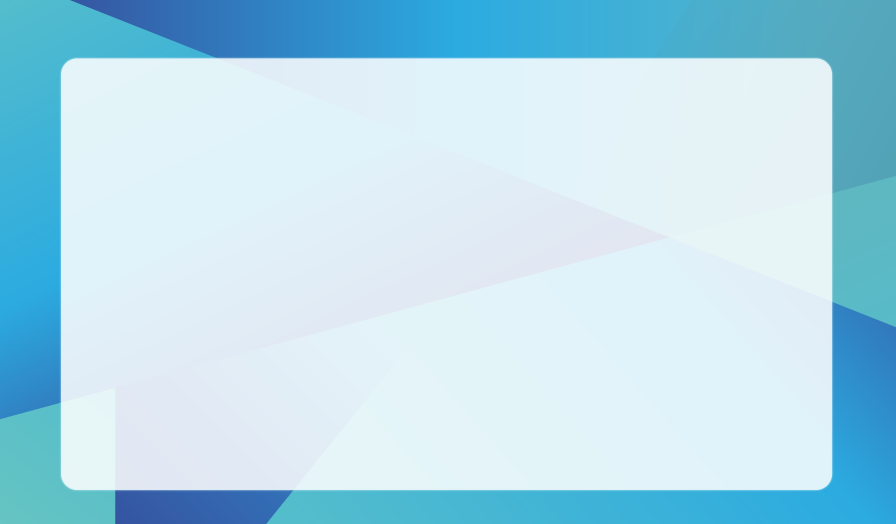
This background is drawn by a Shadertoy shader. Its source:

```glsl
// Backdrop of crossing blue and teal facets under a pale rounded panel.
// Two long lines split the canvas into wedges; each wedge holds an axial
// gradient, and a translucent white box is laid over the middle.

#define CANVAS vec2(1.7067, 1.0)
#define PANEL_CENTER vec2(0.8506, 0.4767)
#define PANEL_HALF vec2(0.7345, 0.4120)
#define PANEL_RADIUS 0.031
#define PANEL_OPACITY 0.855
#define RIM_OPACITY 0.25
#define POST_X 0.2195

const vec3 TEAL = vec3(0.33, 0.74, 0.80);
const vec3 CYAN = vec3(0.17, 0.67, 0.88);
const vec3 NAVY = vec3(0.21, 0.33, 0.63);
const vec3 MINT = vec3(0.40, 0.77, 0.76);
const vec3 SLATE = vec3(0.32, 0.62, 0.70);

// Signed distance to the line a-b, positive on its left
float side(vec2 p, vec2 a, vec2 b) {
    vec2 d = normalize(b - a);
    return d.x * (p.y - a.y) - d.y * (p.x - a.x);
}

// Smooth edge, one pixel wide
float cover(float d) {
    return clamp(0.5 + d * iResolution.y, 0.0, 1.0);
}

// Position along the axis from a to b, 0 to 1
float along(vec2 p, vec2 a, vec2 b) {
    vec2 d = b - a;
    return clamp(dot(p - a, d) / dot(d, d), 0.0, 1.0);
}

// Three colour gradient with the middle colour at position mid
vec3 ramp(float t, float mid, vec3 first, vec3 middle, vec3 last) {
    return t < mid ? mix(first, middle, t / mid)
                   : mix(middle, last, (t - mid) / (1.0 - mid));
}

float roundBox(vec2 p, vec2 halfSize, float r) {
    vec2 q = abs(p) - halfSize + r;
    return length(max(q, 0.0)) + min(max(q.x, q.y), 0.0) - r;
}

vec3 facets(vec2 p) {
    // The two long crossing lines
    float aboveFall = cover(side(p, vec2(0.133, 1.0), vec2(1.7067, 0.3756)));
    float aboveRise = cover(side(p, vec2(0.0, 0.2), vec2(1.7067, 0.6644)));

    // Upper wedges
    vec3 left = ramp(along(p, vec2(0.0, 1.0), vec2(0.411, 0.14)), 0.56,
                     TEAL, CYAN, NAVY);
    vec3 top = ramp(along(p, vec2(0.12, 1.0), vec2(1.6, 1.0)), 0.505,
                    NAVY, CYAN, vec3(0.35, 0.71, 0.79));
    float veil = cover(-side(p, vec2(1.133, 0.711), vec2(1.316, 1.0)));
    float veilDepth = along(p, vec2(1.22, 0.86), vec2(1.7067, 0.62));
    top = mix(top, SLATE, veil * (0.1 + 0.75 * veilDepth));

    // Lower wedges
    vec3 floorColor = ramp(along(p, vec2(0.556, 0.022), vec2(1.528, 0.877)),
                           0.63, TEAL, CYAN, NAVY);
    vec3 right = mix(vec3(0.37, 0.72, 0.76), TEAL,
                     0.6 * along(p, vec2(1.6, 0.62), vec2(1.7067, 0.38)));
    vec3 lower = mix(floorColor, right, aboveFall);

    // Dark sail and the mint corner beside it
    vec3 sail = ramp(along(p, vec2(0.222, 0.0), vec2(0.676, 0.454)), 0.39,
                     NAVY, vec3(0.20, 0.43, 0.71), vec3(0.25, 0.70, 0.85));
    lower = mix(lower, sail,
                cover(side(p, vec2(0.507, 0.0), vec2(0.789, 0.351))));
    vec3 corner = mix(MINT, TEAL, along(p, vec2(0.0), vec2(0.2, 0.25)));
    lower = mix(corner, lower, cover(p.x - POST_X));

    return mix(lower, mix(left, top, aboveFall), aboveRise);
}

void mainImage(out vec4 fragColor, in vec2 fragCoord) {
    vec2 p = fragCoord / iResolution.xy * CANVAS;
    vec3 color = facets(p);

    // Translucent panel with a faint rim
    float d = roundBox(p - PANEL_CENTER, PANEL_HALF, PANEL_RADIUS);
    color = mix(color, vec3(1.0), PANEL_OPACITY * cover(-d));
    float rim = 1.0 - smoothstep(0.0, 0.004, abs(d));
    color = mix(color, vec3(0.80, 0.92, 0.95), RIM_OPACITY * rim);

    fragColor = vec4(color, 1.0);
}
```
